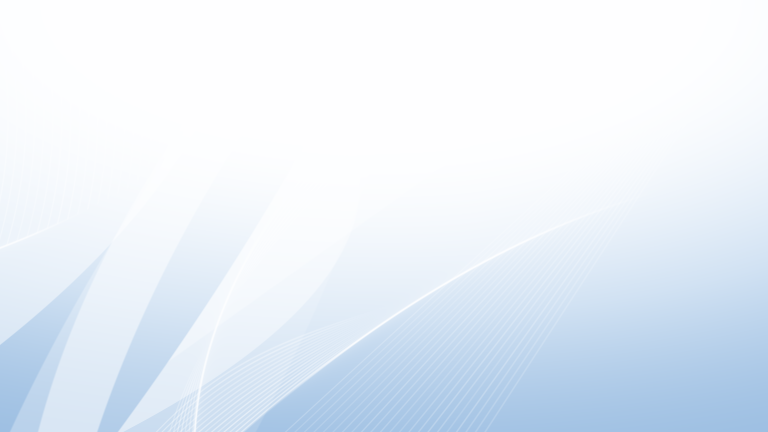
A Shadertoy shader for this background:

```glsl
// Pale blue backdrop with translucent white ribbons sweeping up to a glow.
// A radial gradient is veiled by sheets bounded by quadratic curves,
// then overlaid with fans of hairline strands and two bright ridges.

const vec3 WHITE = vec3(0.995, 0.997, 1.0);
const vec3 PALE = vec3(0.82, 0.885, 0.952);
const vec3 DEEP = vec3(0.61, 0.745, 0.885);
const vec2 GLOW_CENTRE = vec2(0.88, 1.0);
const vec2 GLOW_SCALE = vec2(0.45, 1.0);
const float GLOW_INNER = 0.32;
const float GLOW_OUTER = 1.15;
const float EDGE_SOFTNESS = 0.003;
const float STRAND_WIDTH = 0.0032;

// Quadratic edges: constant, linear and square terms.
const vec3 LEFT_SHEET = vec3(-0.282, 1.542, -0.703);
const vec3 BLADE_OUTER = vec3(0.023, 0.462, 0.169);
const vec3 BLADE_INNER = vec3(0.088, 0.261, 0.294);
const vec3 BLADE_RIGHT = vec3(0.225, 0.334, 0.222);
const vec3 RIBBON_LEFT = vec3(0.273, 0.736, -0.130);
const vec3 RIBBON_RIGHT = vec3(0.285, 1.906, -1.656);
const vec3 FAINT_RIGHT = vec3(0.592, 0.533, -0.160);
const vec3 SMALL_RIDGE = vec3(0.451, 0.060, 0.599);
const vec3 MAIN_RIDGE = vec3(-0.603, 1.247, -0.319);
const vec3 UPPER_FOLD = vec3(-0.115, 0.713, 0.0);
const vec3 LEFT_RIDGE = vec3(0.426, 0.380, 0.30);

float curve(vec3 k, float t) { return k.x + t * (k.y + t * k.z); }

float hash(float n) { return fract(sin(n * 12.9898) * 43758.5453); }

float fill(float d) { return smoothstep(-EDGE_SOFTNESS, EDGE_SOFTNESS, d); }

float fadeOut(float a, float b, float t) { return 1.0 - smoothstep(a, b, t); }

// Fills the strip between two edges given as x over y.
float strip(vec2 p, vec3 left, vec3 right) {
    return fill(p.x - curve(left, p.y)) * fill(curve(right, p.y) - p.x);
}

// Count strands across s = 0..1; width is the true span of that range.
float fan(float s, float count, float width) {
    float spacing = abs(width) / count;
    float d = abs(fract(s * count) - 0.5) * spacing;
    float inside = step(0.0, s) * step(s, 1.0);
    float shade = 0.6 + 0.4 * hash(floor(s * count) + count);
    return inside * shade * fadeOut(0.0, STRAND_WIDTH, d)
         * smoothstep(0.001, 0.007, spacing);
}

// Bright core with a soft halo.
float ridge(float d) {
    return 0.75 * fadeOut(0.0, 0.0045, abs(d)) + 0.25 * exp(-abs(d) * 90.0);
}

void veil(inout vec3 colour, float amount) {
    colour = mix(colour, WHITE, clamp(amount, 0.0, 1.0));
}

void mainImage(out vec4 fragColor, in vec2 fragCoord) {
    vec2 p = fragCoord / iResolution.y;
    p.x *= 16.0 * iResolution.y / (9.0 * iResolution.x);

    // Background glow
    float reach = length((p - GLOW_CENTRE) * GLOW_SCALE);
    float tone = smoothstep(GLOW_INNER, GLOW_OUTER, reach);
    vec3 colour = mix(WHITE, PALE, min(tone * 2.0, 1.0));
    colour = mix(colour, DEEP, max(tone * 2.0 - 1.0, 0.0));

    // Translucent sheets
    float mainY = curve(MAIN_RIDGE, p.x);
    float foldY = curve(UPPER_FOLD, p.x);
    float rightOfRibbon = fill(p.x - curve(RIBBON_LEFT, p.y));
    veil(colour, 0.50 * fill(curve(LEFT_SHEET, p.y) - p.x));
    veil(colour, 0.28 * strip(p, BLADE_OUTER, BLADE_RIGHT));
    veil(colour, 0.45 * strip(p, BLADE_INNER, BLADE_RIGHT));
    veil(colour, 0.18 * strip(p, BLADE_RIGHT, RIBBON_LEFT));
    veil(colour, 0.42 * strip(p, RIBBON_LEFT, RIBBON_RIGHT)
                      * fadeOut(0.50, 0.72, p.y));
    veil(colour, 0.14 * strip(p, RIBBON_LEFT, FAINT_RIGHT));
    veil(colour, 0.34 * rightOfRibbon * fill(p.y - mainY)
                      * fadeOut(1.05, 1.60, p.x));
    veil(colour, 0.30 * rightOfRibbon * fill(p.y - foldY)
                      * fadeOut(0.95, 1.40, p.x));

    // Mesh that gathers onto the main ridge
    float meshSpan = 0.20 * fadeOut(0.38, 1.08, p.x);
    float meshS = (p.y - mainY) / max(meshSpan, 0.0001);
    veil(colour, 0.48 * fan(meshS, 15.0, meshSpan * 0.8));

    // Diagonal streaks crossing the main ridge
    float streakLeft = 0.65 + 1.10 * p.y;
    float streakSpan = max(0.484 - 0.46 * p.y, 0.01);
    float streakS = (p.x - streakLeft) / streakSpan;
    veil(colour, 0.24 * fan(streakS, 22.0, streakSpan * 0.75)
                      * fadeOut(0.55, 0.85, p.y));

    // Fine curtain in the upper left
    float lift = p.y - curve(LEFT_RIDGE, p.x);
    float h = p.y - 0.43;
    float curtainS = (p.x - 0.30 * h + 0.50 * h * h + 0.12) / 0.54;
    veil(colour, 0.38 * fan(curtainS, 26.0, 0.52) * fill(lift)
                      * fadeOut(0.15, 0.45, p.x) * fadeOut(0.6, 1.0, p.y));

    // Strands twisting around the small ridge
    float smallD = p.x - curve(SMALL_RIDGE, p.y);
    float twist = 0.25 * (p.y - 0.25);
    float twistS = smallD / (abs(twist) < 0.0005 ? 0.0005 : twist);
    veil(colour, 0.40 * fan(twistS, 7.0, twist) * fadeOut(0.45, 0.72, p.y));

    // Bright ridges, measured across their slope
    float smallSlope = SMALL_RIDGE.y + 2.0 * SMALL_RIDGE.z * p.y;
    float mainSlope = MAIN_RIDGE.y + 2.0 * MAIN_RIDGE.z * p.x;
    veil(colour, 0.85 * ridge(smallD * inversesqrt(1.0 + smallSlope * smallSlope))
                      * fadeOut(0.30, 0.60, p.y));
    veil(colour, 0.95 * ridge((p.y - mainY) * inversesqrt(1.0 + mainSlope * mainSlope))
                      * smoothstep(0.58, 0.85, p.x) * fadeOut(1.15, 1.55, p.x));
    veil(colour, 0.85 * ridge(lift) * fadeOut(0.02, 0.22, p.x));

    fragColor = vec4(colour, 1.0);
}
```
